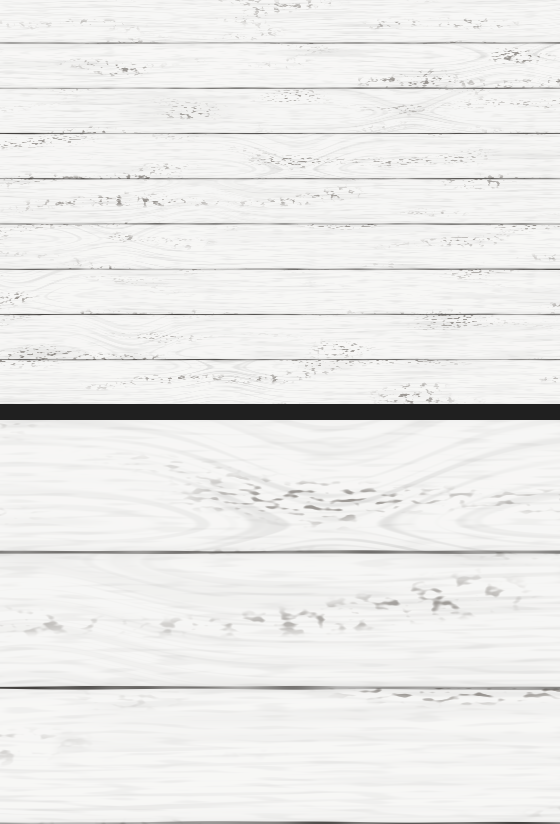
Top, the full canvas; bottom, a detail of the centre.
A WebGL 1 fragment shader for this texture:

```glsl
precision highp float;
// Nine horizontal whitewashed wood planks with faint grain, knots, worn flecks and dark seams.

uniform vec2 u_resolution;

float hash(vec2 p) {
  vec3 q = fract(p.xyx * vec3(0.1031, 0.103, 0.0973));
  q += dot(q, q.yzx + 33.33);
  return fract((q.x + q.y) * q.z);
}

// Dot product of a random unit gradient with the offset from its lattice point
float slope(vec2 cell, vec2 offset) {
  float angle = 6.2832 * hash(cell);
  return dot(vec2(cos(angle), sin(angle)), offset);
}

float gradientNoise(vec2 p) {
  vec2 i = floor(p), f = fract(p);
  vec2 u = f * f * f * (f * (f * 6.0 - 15.0) + 10.0);
  vec2 e = vec2(1.0, 0.0);
  return mix(mix(slope(i, f), slope(i + e, f - e), u.x),
             mix(slope(i + e.yx, f - e.yx), slope(i + 1.0, f - 1.0), u.x), u.y);
}

void main() {
  float pixel = 1.0 / u_resolution.y;
  vec2 p = gl_FragCoord.xy * pixel;
  float row = (1.0 - p.y) * 8.93 + 0.05;
  float plank = floor(row);
  float v = row - plank;
  float seed = plank * 17.3 + 5.0;

  // Each plank has one knot, drifting sideways from row to row
  vec2 knot = vec2(0.25 * abs(plank - 5.9) + 0.06 * hash(vec2(seed, 2.0)),
                   fract(plank * 0.27));
  vec2 d = vec2(p.x - knot.x, (v - knot.y) / 8.93);
  float knotWear = hash(vec2(seed, 9.0)) * exp(-dot(d, d * vec2(500.0, 1100.0)));

  // Grain runs along the plank and arches around the knot
  float bend = d.y + 0.012 * gradientNoise(vec2(p.x * 2.5, seed));
  float arch = sqrt(bend * bend + 0.00006) + 0.035 * exp(-d.x * d.x * 90.0);
  float grain = arch + 0.25 * bend;
  float fine = gradientNoise(vec2(p.x * 5.0 + seed, grain * 230.0 + seed));
  float broad = gradientNoise(vec2(p.x * 2.0 + seed, grain * 85.0 - seed));
  float fibre = gradientNoise(vec2(p.x * 24.0, p.y * 280.0));
  float relief = 0.7 + 0.7 * gradientNoise(vec2(p.x * 3.0, row * 1.3 + seed));
  float near = exp(-dot(d, d * vec2(70.0, 250.0)));

  vec3 color = vec3(0.972, 0.971, 0.966) - 0.006 * hash(vec2(seed, 4.0));
  color -= (0.045 + 0.035 * near) * relief * smoothstep(0.0, 0.4, fine);
  color -= 0.022 * smoothstep(0.05, 0.4, broad) + 0.03 * smoothstep(0.05, 0.45, fibre);

  // Paint is rubbed away in patches, mostly beside seams and at knots
  float patches = gradientNoise(vec2(p.x * 4.0 + seed, v * 2.6 + seed));
  float edge = 0.22 * exp(-14.0 * min(v, 1.0 - v));
  float cover = smoothstep(0.12, 0.55, patches + edge + 0.4 * knotWear);
  float fleck = gradientNoise(vec2(p.x * 62.0 + seed, (p.y + 0.5 * grain) * 210.0))
              + 0.6 * gradientNoise(p * vec2(130.0, 290.0))
              + 0.3 * gradientNoise(p * vec2(25.0, 60.0));
  float wear = cover * smoothstep(0.1, 0.55, fleck + 0.12 * knotWear);
  color = mix(color, vec3(0.47, 0.45, 0.43), 0.72 * wear);

  // Seams vary in width and darkness along their length
  float seam = floor(row + 0.5);
  float seamSeed = seam * 11.7;
  float gap = abs((row - seam) / 8.93 + 0.0008 * gradientNoise(vec2(p.x * 7.0, seamSeed)));
  float halfWidth = 0.0012 + 0.0009 * gradientNoise(vec2(p.x * 12.0, seamSeed + 3.5));
  float depth = 0.68 + 0.8 * gradientNoise(vec2(p.x * 3.0, seamSeed + 6.3))
              + 0.4 * gradientNoise(vec2(p.x * 22.0, seamSeed + 1.4));
  float line = clamp((halfWidth - gap) / pixel + 0.5, 0.0, 1.0);
  color -= 0.06 * exp(-gap * 320.0);
  color = mix(color, vec3(0.27, 0.26, 0.25), line * clamp(depth, 0.3, 1.0));

  gl_FragColor = vec4(color, 1.0);
}
```
